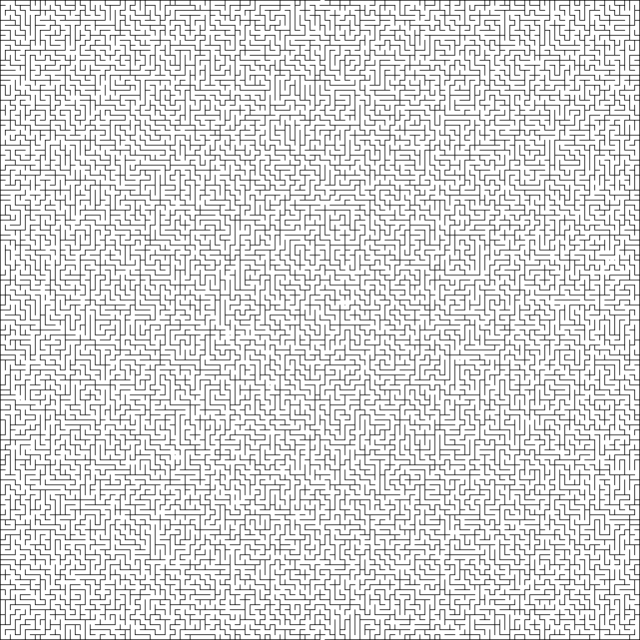
Reproduce this pattern procedurally as a Shadertoy shader.

```glsl
// Draws a dense square maze of thin black walls on white, with a gate at top and bottom.

const int   CELLS = 128;        // cells along each side
const float WALL = 0.143;       // wall thickness, in cells
const float INSET = 0.0004;     // centre of the outer wall, in canvas widths
const int   GATE = CELLS / 2;   // column of both gates
const uint  DOOR_ODDS = 16u;    // one in so many region borders is a door
const vec3  PAPER = vec3(1.0);
const vec3  INK = vec3(0.0);

const int ROOT = 36;            // slot where each region starts to be carved
const int VISITED = 256;

// Cells of the region carved last. Bits 0-3: open sides, bits 4-5: way back
int rooms[64];

// Unit step to the east, north, west or south
ivec2 stepTo(int d) {
    int way = 1 - (d & 2);
    return (d & 1) == 0 ? ivec2(way, 0) : ivec2(0, way);
}

uint hash(ivec2 p, uint salt) {
    uvec2 q = uvec2(p) * uvec2(1597334673u, 3812015801u);
    uint h = (q.x ^ q.y ^ (salt * 40503u)) * 1597334673u;
    h ^= h >> 15;
    h *= 2246822519u;
    return h >> 16;
}

// Irregular staircase that rises one step in four
int stairs(int i, uint salt) {
    return (i + int(hash(ivec2(i, 3), salt) & 3u)) >> 2;
}

// Reversible shear: 8 x 8 blocks of sheared cells become ragged regions
ivec2 shear(ivec2 c) {
    c.y += stairs(c.x, 1u);
    c.x -= stairs(c.y, 2u);
    return c;
}

ivec2 unshear(ivec2 c) {
    c.x += stairs(c.y, 2u);
    c.y -= stairs(c.x, 1u);
    return c;
}

int slot(ivec2 sheared) {
    return (sheared.x & 7) + 8 * (sheared.y & 7);
}

// Depth-first carving of one region
void carve(ivec2 region) {
    for (int i = 0; i < 64; i++) rooms[i] = 0;
    ivec2 cell = unshear(region * 8 + 4);
    int here = ROOT;
    rooms[ROOT] = VISITED;
    for (int n = 0; n < 128; n++) {
        int first = int(hash(cell, uint(n) + 11u) & 3u);
        bool stuck = true;
        for (int k = 0; k < 4; k++) {
            int d = first ^ k;
            ivec2 next = cell + stepTo(d);
            ivec2 s = shear(next);
            int id = slot(s);
            if ((s >> 3) == region && rooms[id] == 0) {
                int back = d ^ 2;
                rooms[here] |= 1 << d;
                rooms[id] = (1 << back) | (back << 4);
                cell = next;
                here = id;
                stuck = false;
                break;
            }
        }
        if (stuck) {
            if (here == ROOT) break;
            cell += stepTo(rooms[here] >> 4);
            here = slot(shear(cell));
        }
    }
}

bool inside(ivec2 c) {
    return c == clamp(c, ivec2(0), ivec2(CELLS - 1));
}

// Share of a pixel-sized square at p that a centred box covers
float coverage(vec2 p, vec2 extent, vec2 pixel) {
    vec2 overlap = min(p + 0.5 * pixel, extent) - max(p - 0.5 * pixel, -extent);
    overlap = max(overlap, 0.0) / pixel;
    return overlap.x * overlap.y;
}

// Whether a wall parts neighbours a and b, where b is south or west of a
bool hasWall(ivec2 a, ivec2 b, int openBit, inout ivec2 carved) {
    if (inside(a) != inside(b)) return a.x != GATE;
    if (!inside(a)) return false;
    ivec2 sa = shear(a), sb = shear(b), region = sa >> 3;
    if (region != (sb >> 3)) return hash(a, uint(openBit) + 7u) % DOOR_ODDS != 0u;
    if (region != carved) carve(region);
    carved = region;
    return (rooms[slot(sb)] & (1 << openBit)) == 0;
}

void mainImage(out vec4 fragColor, in vec2 fragCoord) {
    float scale = float(CELLS) / (1.0 - 2.0 * INSET), halfWall = 0.5 * WALL;
    vec2 pixel = scale / iResolution.xy;
    vec2 pos = (fragCoord / iResolution.xy - INSET) * scale;
    ivec2 corner = ivec2(floor(pos + 0.5)), carved = ivec2(-9999);
    vec2 offset = pos - vec2(corner);
    float ink = coverage(offset, vec2(halfWall), pixel);
    // Four possible walls leave the nearest grid corner
    for (int d = 0; d < 4; d++) {
        ivec2 dir = stepTo(d), a = corner + min(dir, ivec2(0));
        vec2 extent = mix(vec2(halfWall), vec2(0.5 - 0.5 * halfWall), vec2(abs(dir)));
        float area = coverage(offset - vec2(dir) * (0.5 + 0.5 * halfWall), extent, pixel);
        if (area > 0.0 && hasWall(a, a - abs(dir.yx), 1 - (d & 1), carved)) ink += area;
    }
    fragColor = vec4(mix(PAPER, INK, clamp(ink, 0.0, 1.0)), 1.0);
}
```
